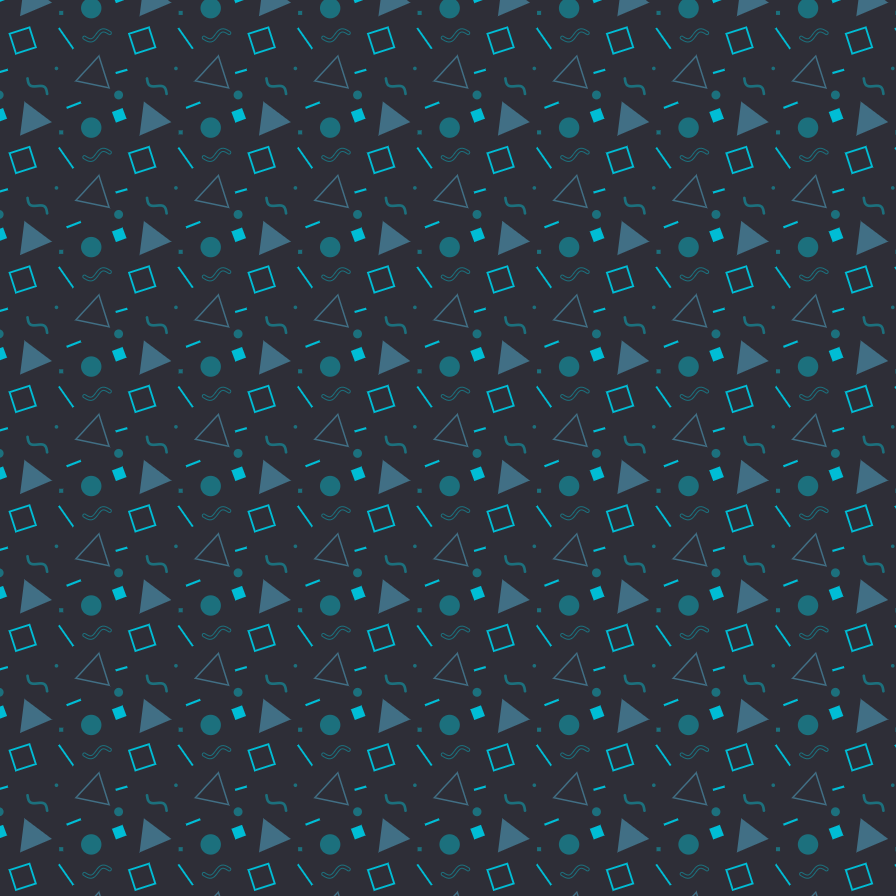
Write a Shadertoy shader that draws this pattern.

```glsl
// Retro confetti: triangles, squares, discs, bars and squiggles on a dark ground.
// Each shape is a signed distance around its own centre, wrapped onto a square
// lattice, so shapes cross tile borders without seams.

#define REPEATS 7.5
#define TILE 153.6
#define STROKE 1.2
#define WAVE_HEIGHT 4.9
#define WAVE_STEPS 20
#define GROUND vec3(0.18, 0.18, 0.215)
#define SLATE vec3(0.255, 0.435, 0.52)
#define TEAL vec3(0.11, 0.44, 0.49)
#define CYAN vec3(0.0, 0.74, 0.835)

const float TAU = 6.2831853;

// Offset from the nearest lattice copy of a centre
vec2 around(vec2 p, vec2 centre) {
    vec2 d = p - centre;
    return d - TILE * round(d / TILE);
}

vec2 rotate(vec2 p, float angle) {
    float c = cos(angle), s = sin(angle);
    return vec2(c * p.x + s * p.y, c * p.y - s * p.x);
}

// Box with mitred corners
float box(vec2 p, vec2 halfSize, float angle) {
    vec2 d = abs(rotate(p, angle)) - halfSize;
    return max(d.x, d.y);
}

float halfPlane(vec2 p, vec2 a, vec2 b) {
    vec2 e = normalize(b - a);
    return dot(p - a, vec2(e.y, -e.x));
}

// Triangle with sharp corners, given clockwise with y pointing down
float triangle(vec2 p, vec2 a, vec2 b, vec2 c) {
    return max(halfPlane(p, a, b), max(halfPlane(p, b, c), halfPlane(p, c, a)));
}

float segment(vec2 p, vec2 a, vec2 b) {
    vec2 e = b - a;
    return length(p - a - e * clamp(dot(p - a, e) / dot(e, e), 0.0, 1.0));
}

// Distance to one period of a sine curve
float squiggle(vec2 p, float span, float angle) {
    p = rotate(p, angle);
    float d = TILE;
    vec2 last = vec2(-0.5 * span, 0.0);
    for (int i = 1; i <= WAVE_STEPS; i++) {
        float t = float(i) / float(WAVE_STEPS) - 0.5;
        vec2 next = vec2(t * span, -WAVE_HEIGHT * sin(TAU * t));
        d = min(d, segment(p, last, next));
        last = next;
    }
    return d;
}

// Line lying just inside the edge of a shape
float outline(float d, float halfWidth) {
    return abs(d + halfWidth) - halfWidth;
}

float coverage(float d, float pixel) {
    return clamp(0.5 - d / pixel, 0.0, 1.0);
}

void mainImage(out vec4 fragColor, in vec2 fragCoord) {
    // Tile space, y down from the top edge
    vec2 uv = vec2(fragCoord.x, iResolution.y - fragCoord.y) / iResolution.y;
    vec2 p = (uv * REPEATS + 0.5) * TILE;
    float pixel = REPEATS * TILE / iResolution.y;

    // Slate triangles, one solid and one hollow
    float slate = triangle(around(p, vec2(118.0, 77.0)),
        vec2(-9.8, -23.3), vec2(25.5, 3.2), vec2(-15.4, 20.6));
    float hollow = triangle(around(p, vec2(45.0, 173.0)),
        vec2(5.8, -26.0), vec2(19.8, 18.0), vec2(-26.0, 8.4));
    slate = min(slate, outline(hollow, 0.95));

    // Teal discs, speck and squiggles
    float teal = length(around(p, vec2(40.5, 87.3))) - 13.1;
    teal = min(teal, length(around(p, vec2(75.7, 45.3))) - 5.7);
    teal = min(teal, length(around(p, vec2(149.4, 11.2))) - 2.3);
    teal = min(teal, box(around(p, vec2(1.9, 93.4)), vec2(2.6), 0.0));
    teal = min(teal, squiggle(around(p, vec2(124.8, 34.0)), 32.0, 0.665) - 1.7);
    float ribbon = squiggle(around(p, vec2(48.0, 122.3)), 33.0, -0.185) - 2.7;
    teal = min(teal, outline(ribbon, 0.65));

    // Cyan squares and bars
    float cyan = box(around(p, vec2(76.5, 71.5)), vec2(7.3), -0.36);
    float frame = box(around(p, vec2(106.0, 128.9)), vec2(14.6), -0.31);
    cyan = min(cyan, outline(frame, STROKE));
    cyan = min(cyan, box(around(p, vec2(18.0, 58.4)), vec2(9.8, 1.4), -0.37));
    cyan = min(cyan, box(around(p, vec2(79.4, 15.0)), vec2(7.8, 1.4), -0.28));
    cyan = min(cyan, box(around(p, vec2(161.8, 126.2)), vec2(16.2, STROKE), 0.96));

    vec3 colour = mix(GROUND, SLATE, coverage(slate, pixel));
    colour = mix(colour, TEAL, coverage(teal, pixel));
    colour = mix(colour, CYAN, coverage(cyan, pixel));
    fragColor = vec4(colour, 1.0);
}
```
